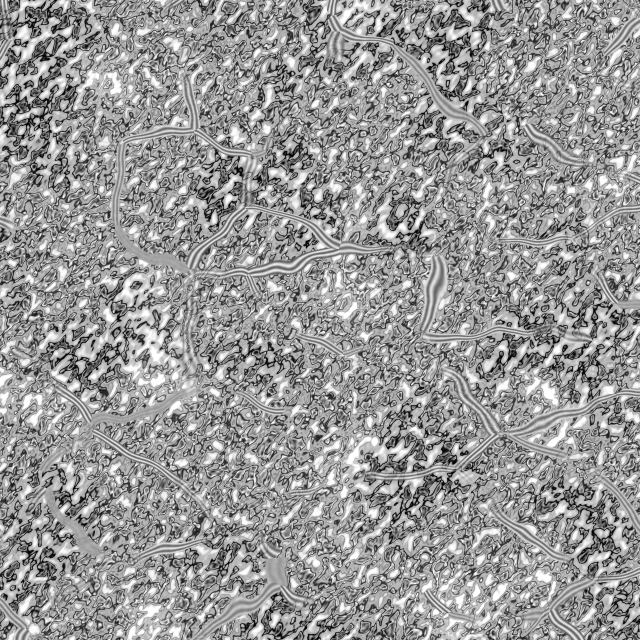
A Shadertoy shader for this texture map:

```glsl
#define GRAIN_FREQ 62.0
#define GRAIN_ANGLE 0.85
#define GRAIN_STRETCH 1.25
#define ZONE_FREQ 4.5
#define VEIN_FREQ 5.2
#define VEIN_WIDTH 0.0085
#define VEIN_SHARE 0.62
#define CHANNEL_LIGHT 0.97
#define CHANNEL_GREY 0.69
#define GRAIN_GREY 0.55
#define RIM_DEPTH 0.38
#define CONTRAST 1.08

vec2 hash2(vec2 p) {
    vec3 q = fract(p.xyx * vec3(0.1031, 0.1030, 0.0973));
    q += dot(q, q.yzx + 33.33);
    return fract((q.xx + q.yz) * q.zy);
}

float cornerSlope(vec2 cell, vec2 offset) {
    float angle = 6.2832 * hash2(cell + 57.0).x;
    return dot(vec2(cos(angle), sin(angle)), offset);
}

float gradientNoise(vec2 p) {
    vec2 i = floor(p), f = fract(p);
    vec2 u = f * f * f * (f * (f * 6.0 - 15.0) + 10.0);
    vec2 e = vec2(1.0, 0.0);
    return mix(mix(cornerSlope(i, f), cornerSlope(i + e, f - e), u.x),
               mix(cornerSlope(i + e.yx, f - e.yx), cornerSlope(i + 1.0, f - 1.0), u.x), u.y);
}

vec2 noisePair(vec2 p) {
    return vec2(gradientNoise(p), gradientNoise(p + vec2(37.2, 91.7)));
}

// Gaussian line around one contour level
float contour(float h, float level, float width) {
    float t = (h - level) / width;
    return exp(-t * t);
}

// Distance to the nearest cell border, and two random values for that border
vec3 cellBorder(vec2 p) {
    vec2 i = floor(p), f = fract(p), home = vec2(0.0), toHome = vec2(8.0);
    for (int k = 0; k < 9; k++) {
        vec2 g = vec2(k % 3 - 1, k / 3 - 1);
        vec2 r = g + hash2(i + g + 11.0) - f;
        if (dot(r, r) < dot(toHome, toHome)) { toHome = r; home = g; }
    }
    float best = 8.0;
    vec2 pairKey = vec2(0.0);
    for (int k = 0; k < 25; k++) {
        vec2 g = home + vec2(k % 5 - 2, k / 5 - 2);
        vec2 r = g + hash2(i + g + 11.0) - f, gap = r - toHome;
        if (dot(gap, gap) < 0.0001) continue;
        float d = dot(0.5 * (toHome + r), normalize(gap));
        if (d < best) { best = d; pairKey = 2.0 * i + home + g; }
    }
    return vec3(best, hash2(pairKey + 203.0));
}

// Rimmed grains separated by pale channels
float grainTone(vec2 p) {
    float angle = GRAIN_ANGLE + 0.7 * gradientNoise(p * 3.0 + 5.0);
    vec2 along = vec2(cos(GRAIN_ANGLE), sin(GRAIN_ANGLE));
    vec2 q = vec2(dot(p, along) / GRAIN_STRETCH, dot(p, vec2(-along.y, along.x)) * GRAIN_STRETCH);
    q *= GRAIN_FREQ;
    q += 0.45 * noisePair(q * 0.6) + 0.3 * vec2(cos(angle), sin(angle)) * gradientNoise(q * 0.9 + 19.0);

    float zone = gradientNoise(p * ZONE_FREQ + 8.3) + 0.5 * gradientNoise(p * ZONE_FREQ * 2.3);
    float bold = smoothstep(0.0, 0.4, zone);
    float pale = smoothstep(0.18, 0.5, gradientNoise(p * ZONE_FREQ * 1.4 + 71.0));
    float fine = gradientNoise(q * 3.7 + 3.0);
    float h = gradientNoise(q) + 0.45 * gradientNoise(q * 2.1 + 7.0) + 0.14 * fine - 0.15 * pale;

    float channel = mix(CHANNEL_LIGHT, CHANNEL_GREY, smoothstep(-0.6, -0.02, h));
    channel -= (1.0 - bold) * 0.24 * contour(h, -0.24, 0.06);
    float core = GRAIN_GREY + 0.24 * contour(h, 0.23, 0.07) - 0.14 * contour(h, 0.38, 0.06);
    core += 0.45 * fine * smoothstep(0.1, 0.3, h) - 0.2 * bold;
    float tone = mix(channel, core, smoothstep(-0.04, 0.1, h));
    tone -= RIM_DEPTH * (1.0 - 0.35 * pale) * contour(h, 0.07, 0.065);
    return tone + 0.06 * pale + 0.1 * fine;
}

// Long wandering veins with parallel bands
float addVeins(float tone, vec2 p) {
    vec2 bent = p + 0.05 * noisePair(p * 6.0) + 0.014 * noisePair(p * 21.0);
    vec2 stretch = vec2(0.85, 1.2);
    vec3 border = cellBorder(bent * stretch * VEIN_FREQ);
    float w = border.x / (VEIN_FREQ * VEIN_WIDTH);
    float shown = smoothstep(1.0 - VEIN_SHARE - 0.1, 1.0 - VEIN_SHARE + 0.1, border.y);
    shown *= smoothstep(-0.3, 0.0, gradientNoise(p * 7.0 + 43.0));
    float swing = mix(-0.25, 0.22, smoothstep(0.3, 0.6, border.z));
    float bands = 0.64 + swing * cos(7.5 * w) + 0.05 * gradientNoise(p * 150.0);
    return mix(tone, bands, shown * (1.0 - smoothstep(0.75, 1.2, w)));
}

void mainImage(out vec4 fragColor, in vec2 fragCoord) {
    // Four samples per pixel smooth the thin rims
    float sum = 0.0;
    for (int k = 0; k < 4; k++) {
        vec2 shift = vec2(k % 2, k / 2) * 0.5 - 0.25;
        vec2 p = (fragCoord + shift) / iResolution.y;
        sum += clamp(addVeins(grainTone(p), p), 0.06, 0.98);
    }
    float grey = 0.61 + CONTRAST * (0.25 * sum - 0.61);
    fragColor = vec4(vec3(clamp(grey, 0.0, 1.0)), 1.0);
}
```
